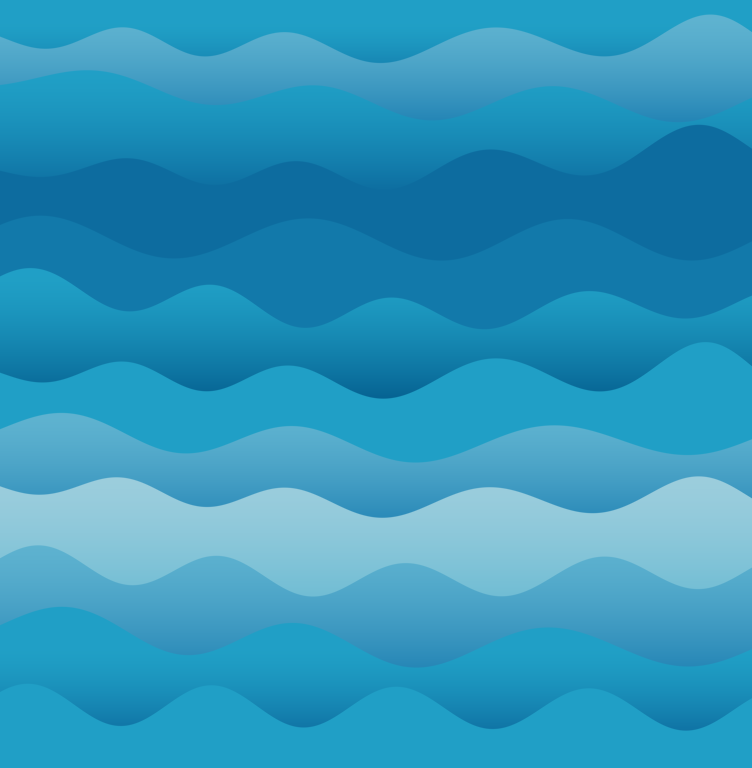
Write a Shadertoy shader that draws this background.

```glsl
#define AQUA  vec3(0.125, 0.625, 0.775)
#define MIST  vec3(0.370, 0.700, 0.815)
#define PALE  vec3(0.610, 0.805, 0.865)
#define FOAM  vec3(0.440, 0.740, 0.830)
#define STEEL vec3(0.140, 0.520, 0.710)
#define OCEAN vec3(0.070, 0.475, 0.665)
#define DEEP  vec3(0.050, 0.425, 0.625)
#define ABYSS vec3(0.015, 0.370, 0.560)
#define FADE_CURVE 1.45
#define EDGE_SOFTNESS 0.8

const float TAU = 6.2831853;
const int EDGES = 11;

// Crest lines, in thousandths of the height: base, tilt, sag, amplitude
const vec4 SHAPE[EDGES] = vec4[EDGES](
    vec4(946, 5, 8, 20),    vec4(874, -36, 8, 20),  vec4(785, 33, 12, 20),
    vec4(689, -5, 1, 27),   vec4(604, -23, 13, 22), vec4(512, 10, 9, 22),
    vec4(428, -13, 8, 22),  vec4(354, -13, 10, 18), vec4(253, -12, 9, 23),
    vec4(165, -31, 7, 26),  vec4(79, -8, 0, 27));

// Growth of the amplitude from left to right
const float GROWTH[EDGES] = float[EDGES](
    12., 13., 18., 0., -4., 18., 0., 10., 0., 0., 0.);

// Phase in turns: offset, waves across, sine warp, cosine warp
const vec4 PHASE[EDGES] = vec4[EDGES](
    vec4(0.36, 4, 0.05, -0.12),   vec4(0.635, 3.2, -0.02, -0.03),
    vec4(0.37, 4, -0.01, -0.08),  vec4(-0.18, 2.9, 0.01, 0.02),
    vec4(-0.13, 4, -0.02, -0.04), vec4(0.365, 4, 0.04, -0.10),
    vec4(-0.21, 3, -0.01, -0.05), vec4(0.385, 4, 0.03, -0.09),
    vec4(-0.185, 4, 0.01, -0.03), vec4(-0.21, 3, -0.02, -0.05),
    vec4(-0.13, 4, 0, -0.02));

// Layer colours, top to bottom, and the heights between which they fade
const vec3 LIT[EDGES + 1] = vec3[EDGES + 1](
    AQUA, MIST, AQUA, DEEP, OCEAN, AQUA, AQUA, MIST, PALE, MIST, AQUA, AQUA);
const vec3 SHADE[EDGES + 1] = vec3[EDGES + 1](
    OCEAN, STEEL, DEEP, DEEP, OCEAN, ABYSS, AQUA, STEEL, FOAM, STEEL, DEEP, AQUA);
const vec2 FADE[EDGES + 1] = vec2[EDGES + 1](
    vec2(970, 900), vec2(979, 842), vec2(906, 750), vec2(1000, 0),
    vec2(1000, 0),  vec2(642, 474), vec2(1000, 0),  vec2(461, 314),
    vec2(382, 224), vec2(297, 126), vec2(155, 38),  vec2(1000, 0));

float waveHeight(int i, float x) {
    vec4 s = SHAPE[i], p = PHASE[i];
    float swell = cos(TAU * x);
    float turns = p.x + p.y * x + p.z * sin(TAU * x) + p.w * swell;
    float amplitude = s.w + GROWTH[i] * (x - 0.5);
    return 0.001 * (s.x + s.y * (x - 0.5) + s.z * swell + amplitude * cos(TAU * turns));
}

vec3 layerColor(int i, float y) {
    vec2 range = 0.001 * FADE[i];
    float t = clamp((range.x - y) / (range.x - range.y), 0.0, 1.0);
    return mix(LIT[i], SHADE[i], pow(t, FADE_CURVE));
}

void mainImage(out vec4 fragColor, in vec2 fragCoord) {
    vec2 uv = fragCoord / iResolution.xy;
    float soft = EDGE_SOFTNESS / iResolution.y;

    // Each lower layer covers the one behind it
    vec3 color = layerColor(0, uv.y);
    for (int i = 0; i < EDGES; i++) {
        float cover = smoothstep(-soft, soft, waveHeight(i, uv.x) - uv.y);
        color = mix(color, layerColor(i + 1, uv.y), cover);
    }
    fragColor = vec4(color, 1.0);
}
```
